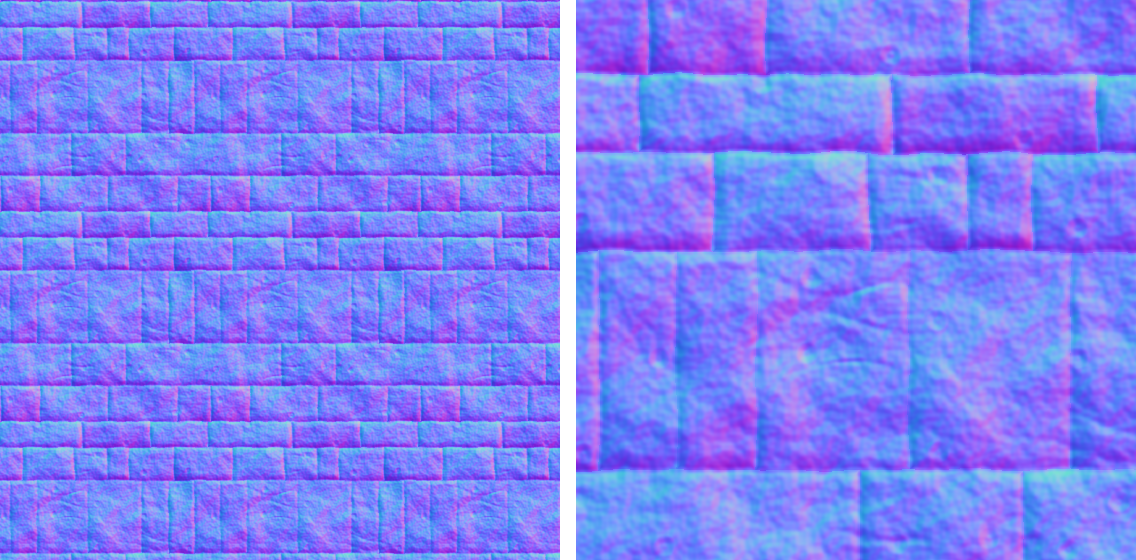
Left: the whole. Right: its middle third, enlarged.
This texture map is drawn by a WebGL 2 fragment shader. Its source:

```glsl
#version 300 es
precision highp float;
// Tangent-space normal map of a tiling wall of worn, coursed stone blocks.

#define REPEATS 2.667   // tiles across and down
#define WOBBLE 0.007    // waviness of the joints
#define GROOVE 0.007    // half width of a joint
#define BEVEL_WIDTH 0.014
#define BEVEL 0.62      // slope of the worn block edges
#define RELIEF 0.12     // slope of the surface grain
#define PIT_DEPTH 0.004
#define CRACK_DEPTH 0.0026
#define STREAK 0.20     // vertical tooling on the tall course

uniform vec2 u_resolution;
out vec4 fragColor;

const int TALL_COURSE = 2;
// Course tops measured downwards, and how strongly each course is rounded.
const float COURSE[6] = float[](0.007, 0.132, 0.288, 0.635, 0.837, 1.007);
const float BULGE[5] = float[](0.34, 0.30, 0.08, 0.24, 0.16);
// First block of each course, left joint of each block, and its facing slope.
const int FIRST[6] = int[](0, 3, 8, 14, 16, 20);
const float JOINT[20] = float[](
  0.392, 0.715, 0.990,
  0.108, 0.354, 0.510, 0.615, 0.830,
  0.049, 0.174, 0.417, 0.674, 0.802, 0.927,
  0.340, 0.601,
  0.003, 0.191, 0.514, 0.844);
const vec2 TILT[20] = vec2[](
  vec2(0.03, -0.16), vec2(-0.04, 0.02), vec2(-0.06, 0.16),
  vec2(-0.05, 0.14), vec2(-0.10, 0.06), vec2(0.00, -0.08), vec2(-0.06, 0.02), vec2(-0.05, -0.04),
  vec2(0.00, -0.08), vec2(-0.02, 0.00), vec2(-0.02, 0.04), vec2(-0.05, 0.00), vec2(-0.12, 0.08), vec2(-0.06, 0.00),
  vec2(-0.05, 0.00), vec2(-0.06, 0.07),
  vec2(0.14, -0.12), vec2(-0.03, 0.05), vec2(-0.02, -0.05), vec2(0.07, -0.15));

float hash(vec2 p) {
  vec3 a = fract(p.xyx * vec3(0.1031, 0.1030, 0.0973));
  a += dot(a, a.yzx + 33.33);
  return fract((a.x + a.y) * a.z);
}

float corner(vec2 cell, vec2 offset, vec2 period) {
  float angle = 6.2832 * hash(mod(cell, period) + period * 1.7);
  return dot(vec2(cos(angle), sin(angle)), offset);
}

// Gradient noise that wraps once per tile.
float noise(vec2 uv, vec2 period) {
  vec2 p = uv * period, i = floor(p), f = p - i;
  vec2 w = f * f * f * (f * (f * 6.0 - 15.0) + 10.0), e = vec2(1.0, 0.0);
  return mix(
    mix(corner(i, f, period), corner(i + e, f - e, period), w.x),
    mix(corner(i + e.yx, f - e.yx, period), corner(i + 1.0, f - 1.0, period), w.x), w.y);
}

// Grain, pits and cracks as a height field.
float surfaceHeight(vec2 uv) {
  float h = 0.0, frequency = 5.0;
  for (int i = 0; i < 5; i++) {
    h += RELIEF * noise(uv, vec2(frequency)) / frequency;
    frequency *= 2.0;
  }
  vec2 cell = floor(uv * 14.0), local = fract(uv * 14.0);
  vec2 id = mod(cell, 14.0);
  vec2 centre = 0.3 + 0.4 * vec2(hash(id + 3.1), hash(id + 8.7));
  float pit = 1.0 - smoothstep(0.05, 0.25, length(local - centre));
  h -= PIT_DEPTH * pit * step(0.87, hash(id + 21.3));
  float vein = noise(uv, vec2(5.0, 12.0));
  float broken = smoothstep(0.05, 0.3, noise(uv, vec2(4.0)));
  return h - CRACK_DEPTH * broken * exp(-vein * vein / 0.008);
}

float bevel(float d, float width) {
  return exp(-d * d / (width * width));
}

// Slope of the block under uv: facing, rounding and worn edges.
vec2 blockSlope(vec2 uv, out float face) {
  float y = fract(uv.y - COURSE[0]) + COURSE[0];
  int row = 0;
  for (int k = 1; k < 5; k++) if (y >= COURSE[k]) row = k;
  int first = FIRST[row], last = FIRST[row + 1] - 1, block = first;
  float x = fract(uv.x - JOINT[first]) + JOINT[first];
  for (int k = first + 1; k <= last; k++) if (x >= JOINT[k]) block = k;

  vec2 lo = vec2(JOINT[block], COURSE[row]);
  vec2 hi = vec2(block < last ? JOINT[block + 1] : JOINT[first] + 1.0, COURSE[row + 1]);
  vec2 a = vec2(x, y) - lo, b = hi - vec2(x, y);
  vec2 local = (a - b) / (hi - lo);
  float wear = 0.65 + 0.6 * hash(vec2(float(block), 4.0)) + 0.8 * noise(uv, vec2(11.0));

  vec2 slope = TILT[block];
  slope += BULGE[row] * vec2(0.35, -1.0) * local * abs(local);
  slope.x += BEVEL * wear * (bevel(b.x, BEVEL_WIDTH) - bevel(a.x, BEVEL_WIDTH));
  slope.y += BEVEL * wear * (0.7 * bevel(a.y, BEVEL_WIDTH) - bevel(b.y, BEVEL_WIDTH * 1.6));
  if (row == TALL_COURSE) slope.x += STREAK * noise(uv, vec2(15.0, 3.0));
  face = smoothstep(0.0, GROOVE, min(min(a.x, a.y), min(b.x, b.y)));
  return slope;
}

void main() {
  vec2 canvas = gl_FragCoord.xy / u_resolution;
  vec2 uv = vec2(canvas.x, 1.0 - canvas.y) * REPEATS;
  vec2 bend = vec2(noise(uv, vec2(9.0)), noise(uv + 0.37, vec2(13.0)));

  float face;
  vec2 slope = blockSlope(uv + WOBBLE * bend, face) * mix(0.25, 1.0, face);

  // Finite differences; y runs downwards in uv and upwards in the normal.
  vec2 e = vec2(0.004, 0.0);
  float h = surfaceHeight(uv);
  slope += vec2(h - surfaceHeight(uv + e), surfaceHeight(uv + e.yx) - h) / e.x;
  fragColor = vec4(normalize(vec3(slope, 1.0)) * 0.5 + 0.5, 1.0);
}
```
